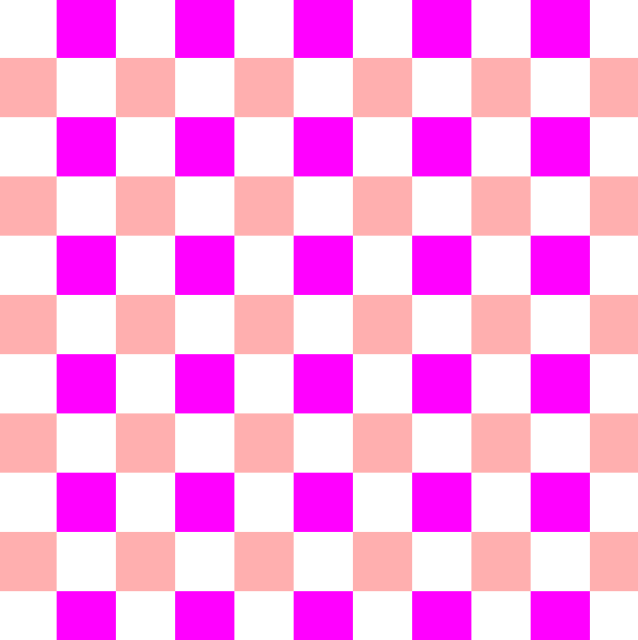
This pattern is drawn by a Shadertoy shader. Its source:

```glsl
// Two-colour checkerboard: magenta and salmon squares alternate by row on white.
// Each axis is a smoothed square wave of even and odd bands; products of the
// two waves give the coverage of each kind of square.

#define PITCH 0.09258               // side of one square, in canvas heights
#define FIRST_EDGE vec2(0.0885, 0.0905) // first grid lines from left and top
#define WHITE vec3(1.0, 1.0, 1.0)
#define MAGENTA vec3(1.0, 0.0, 1.0)
#define SALMON vec3(1.0, 0.686, 0.686)

// Coverage of the even bands on both axes, with edges one pixel wide.
vec2 evenBands(vec2 cell, float pixel) {
    vec2 fromCentre = abs(mod(cell + 0.5, 2.0) - 1.0);
    return clamp(0.5 + (0.5 - fromCentre) / pixel, 0.0, 1.0);
}

void mainImage(out vec4 fragColor, in vec2 fragCoord) {
    // Grid coordinates, counted right and down from the first grid lines
    vec2 pos = vec2(fragCoord.x, iResolution.y - fragCoord.y) / iResolution.y;
    vec2 cell = (pos - FIRST_EDGE) / PITCH;
    float pixel = 1.0 / (iResolution.y * PITCH);

    // Magenta fills even columns of odd rows, salmon odd columns of even rows
    vec2 even = evenBands(cell, pixel);
    float magenta = even.x * (1.0 - even.y);
    float salmon = (1.0 - even.x) * even.y;

    vec3 color = WHITE * (1.0 - magenta - salmon) + MAGENTA * magenta + SALMON * salmon;
    fragColor = vec4(color, 1.0);
}
```
